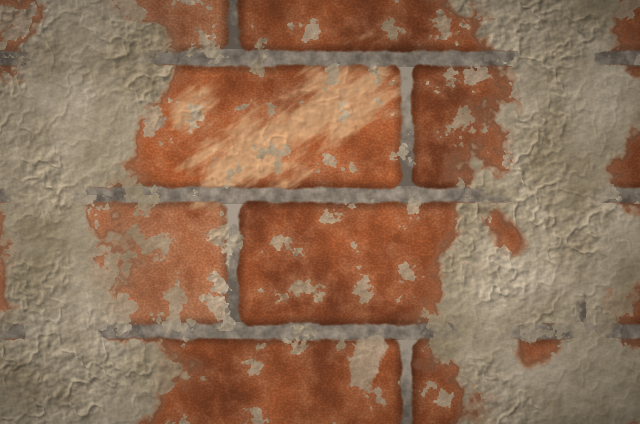
This texture is drawn by a WebGL 2 fragment shader. Its source:

```glsl
#version 300 es
precision highp float;
// Old brick wall under flaking plaster: a running bond of rounded boxes with
// grey joints, uncovered where a wavy exposure field is positive. Layered sines
// give clouds and ragged edges; cellular noise gives grain and trowel relief.
uniform vec2 u_resolution;
out vec4 fragColor;

const vec2 BRICK = vec2(0.82, 0.322);        // brick pitch, in canvas heights
const vec2 BOND_ORIGIN = vec2(0.55, 0.2185); // a joint crossing
const vec3 BRICK_DEEP = vec3(0.43, 0.23, 0.14);
const vec3 BRICK_WARM = vec3(0.68, 0.37, 0.21);
const vec3 BRICK_PALE = vec3(0.70, 0.52, 0.40);
const vec3 MORTAR_DARK = vec3(0.40, 0.36, 0.32);
const vec3 MORTAR_LIGHT = vec3(0.62, 0.57, 0.51);
const vec3 PLASTER_SHADE = vec3(0.56, 0.50, 0.40);
const vec3 PLASTER_LIGHT = vec3(0.72, 0.66, 0.57);
const vec3 PEACH = vec3(0.80, 0.64, 0.48);

vec2 hash2(vec2 p) {
  return fract(sin(vec2(dot(p, vec2(127.1, 311.7)), dot(p, vec2(269.5, 183.3)))) * 43758.5);
}

// Warped, rotated sine octaves, roughly -1 to 1
float waves(vec2 p, int octaves) {
  float sum = 0.0, amp = 0.6;
  for (int i = 0; i < octaves; i++) {
    p = mat2(0.8, 0.6, -0.6, 0.8) * p + 1.7;
    vec2 q = p + 0.9 * sin(p.yx * 0.7 + float(i) * 1.9);
    sum += amp * sin(q.x) * cos(q.y);
    p *= 1.9;
    amp *= 0.62;
  }
  return sum;
}

// Distance to the nearest scattered cell point
float cells(vec2 p) {
  vec2 id = floor(p);
  float nearest = 2.0;
  for (int y = -1; y <= 1; y++)
    for (int x = -1; x <= 1; x++) {
      vec2 cell = id + vec2(x, y);
      nearest = min(nearest, length(cell + hash2(cell) - p));
    }
  return nearest;
}

// Plaster height: slanted trowel strokes and thin raised ridges
float relief(vec2 p) {
  vec2 slant = mat2(0.77, -0.64, 0.64, 0.77) * p;
  vec2 warp = 0.5 * vec2(waves(p * 22.0, 2), waves(p * 19.0 + 5.0, 2));
  float strokes = cells(slant * vec2(38.0, 15.0) + warp * 2.0);
  float ridge = pow(1.0 - min(abs(waves(p * 24.0, 4)), 1.0), 5.0);
  return 0.55 * strokes + 0.45 * ridge + 0.3 * waves(p * 85.0, 3);
}

// 1 on the segment a-b, falling to 0 at the radius
float smear(vec2 p, vec2 a, vec2 b, float radius) {
  vec2 ab = b - a;
  float t = clamp(dot(p - a, ab) / dot(ab, ab), 0.0, 1.0);
  return 1.0 - length(p - a - ab * t) / radius;
}

float roundBox(vec2 p, vec2 halfSize, float radius) {
  vec2 q = abs(p) - halfSize + radius;
  return length(max(q, 0.0)) + min(max(q.x, q.y), 0.0) - radius;
}

// Positive where plaster has fallen: the centre, both margins, and a few chips
float exposure(vec2 p, float ragged) {
  float left = 0.29 + 0.08 * cos(p.y * 9.0 - 0.9);
  float right = 1.12 + 0.06 * sin(p.y * 7.0 - 3.5);
  float centre = min(p.x - left, right - p.x);
  float margins = max(p.x - 1.49 + 0.06 * cos((p.y - 0.61) * 18.5),
                      0.05 * cos((p.y - 0.36) * 10.6) - p.x);
  float chips = max(smear(p, vec2(1.16, 0.49), vec2(1.21, 0.44), 0.03),
                    smear(p, vec2(1.25, 0.18), vec2(1.29, 0.20), 0.03));
  return max(max(centre, margins) + 0.075 * ragged, 0.05 * chips + 0.03 * ragged);
}

void main() {
  vec2 p = gl_FragCoord.xy / u_resolution.y;
  float cloud = waves(p * 13.0, 5);
  float ragged = waves(p * 30.0 + 7.0, 5);
  float grain = cells(p * vec2(150.0, 190.0)) - 0.5;

  // Running bond
  vec2 grid = (p - BOND_ORIGIN) / BRICK;
  float odd = mod(floor(grid.y), 2.0);
  grid.x -= 0.5 * odd;
  vec2 id = floor(grid);
  vec2 local = (fract(grid) - 0.5) * BRICK;
  float edge = roundBox(local, BRICK * 0.5 - vec2(0.015, 0.019), 0.022) + 0.006 * ragged;

  // Brick faces, some faded, and the joints between
  float faded = (1.0 - odd) * step(id.x, -0.5);
  float tone = 0.60 + 0.45 * cloud + 0.25 * ragged + 0.3 * (hash2(id).x - 0.5) - 0.25 * odd * step(0.0, id.x);
  vec3 brick = mix(BRICK_DEEP, BRICK_WARM, clamp(tone, 0.0, 1.0));
  float wash = 0.12 + 0.42 * faded + 0.4 * ragged;
  brick = mix(brick, BRICK_PALE, clamp(wash, 0.0, 0.75)) * (1.0 + 0.22 * grain);
  brick *= 1.0 - 0.25 * smoothstep(-0.022, 0.0, edge);
  float jointTone = 0.5 + 0.5 * waves(p * 75.0, 4) + 6.0 * local.y * step(abs(local.y), 0.14);
  vec3 mortar = mix(MORTAR_DARK, MORTAR_LIGHT, clamp(jointTone, 0.0, 1.0));
  float joint = smoothstep(-0.003, 0.005, edge);
  vec3 wall = mix(brick, mortar, joint);

  // Plaster lit from the upper left
  float slope = relief(p) - relief(p + vec2(-0.004, 0.005));
  float rough = 0.35 + 0.65 * smoothstep(-0.3, 0.5, waves(p * 8.0 + 2.0, 3));
  vec3 plaster = mix(PLASTER_SHADE, PLASTER_LIGHT, clamp(0.55 + 0.6 * cloud, 0.0, 1.0));
  plaster *= 1.0 + rough * clamp(0.75 * slope, -0.32, 0.26) + 0.08 * grain;

  // Thin smears and small flakes left on the brick
  float streak = 0.5 * waves(mat2(0.83, -0.56, 0.56, 0.83) * p * vec2(18.0, 55.0), 4);
  float film = smear(p, vec2(0.53, 0.59), vec2(0.87, 0.80), 0.11) + streak;
  film = max(film, smear(p, vec2(0.43, 0.73), vec2(0.48, 0.78), 0.05) + streak);
  film = 0.8 * smoothstep(0.05, 0.75, film) * (1.0 - joint);
  wall = mix(wall, PEACH * (1.0 + 0.4 * slope), film);
  float open = exposure(p, cloud + 0.5 * ragged);
  float flakeZone = 0.22 * faded + 0.28 * smoothstep(0.16, 0.0, open);
  float flake = smoothstep(0.52, 0.62, ragged + flakeZone);
  flake = max(flake, smoothstep(0.1, 0.3, smear(p, vec2(0.86, 0.12), vec2(0.88, 0.18), 0.04) + 0.4 * ragged));

  // Pink stain at the broken edge, joints showing a little past it
  wall = mix(wall, BRICK_PALE, 0.5 * smoothstep(0.07, 0.0, open) * (1.0 - joint));
  float bare = smoothstep(-0.018, 0.018, open + 0.05 * joint);
  float lip = smoothstep(0.0, 0.012, open) * smoothstep(0.035, 0.012, open);
  vec3 color = mix(plaster, wall * (1.0 - 0.14 * lip), bare * (1.0 - 0.8 * flake));

  // Darker towards the borders
  vec2 fromCentre = gl_FragCoord.xy / u_resolution - vec2(0.47, 0.5);
  color *= 1.06 - 0.85 * dot(fromCentre, fromCentre);
  fragColor = vec4(clamp(color, 0.0, 1.0), 1.0);
}
```
